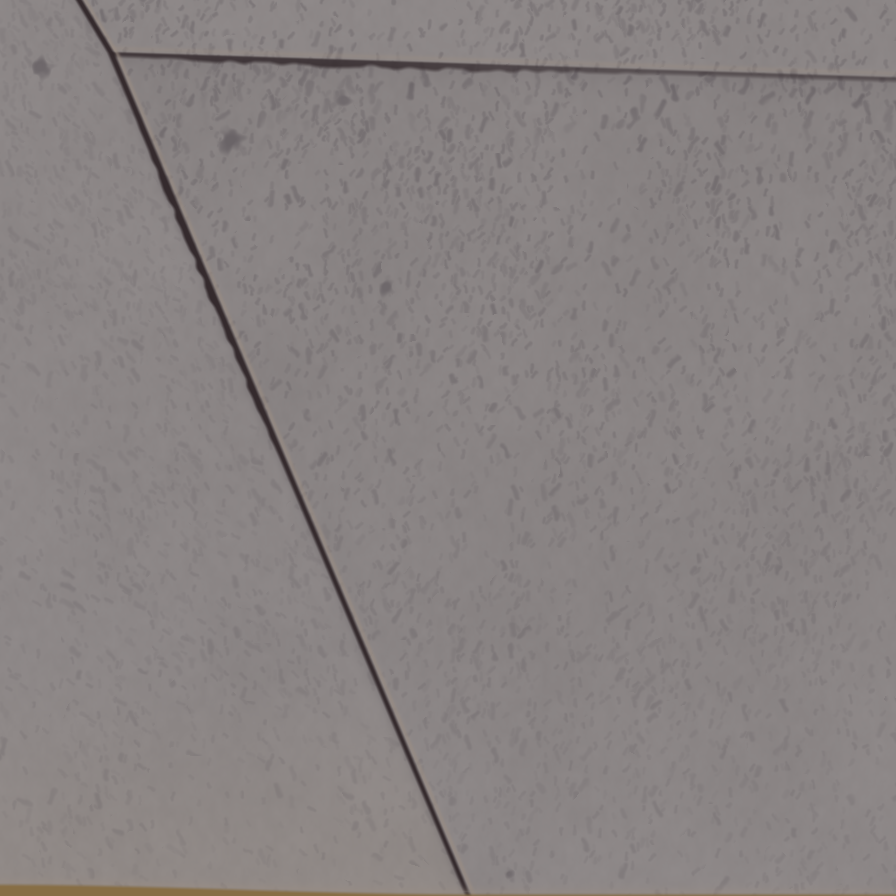
Write a WebGL 2 fragment shader that draws this texture.

```glsl
#version 300 es
precision highp float;
uniform vec2 u_resolution;
out vec4 outColor;

const vec3 STONE_LIGHT = vec3(0.560, 0.538, 0.538);
const vec3 STONE_SHADE = vec3(0.528, 0.506, 0.506);
const vec3 FLECK = vec3(0.350, 0.325, 0.345);
const vec3 GROOVE = vec3(0.190, 0.150, 0.160);
const vec3 WARM_RIM = vec3(0.610, 0.555, 0.510);
const vec3 GOLD = vec3(0.530, 0.430, 0.270);
const vec2 CORNER = vec2(0.124, 0.941);  // where the two joints meet
const float DIAGONAL_SLOPE = 0.4237;
const float DIAGONAL_BEND = 0.18;        // extra lean above the corner
const float LEDGE_SLOPE = 0.032;
const float GROOVE_HALF_WIDTH = 0.0031;

float hash(vec2 p) {
  return fract(sin(dot(p, vec2(127.1, 311.7))) * 43758.5453);
}

float noise(vec2 p) {
  vec2 i = floor(p), f = fract(p);
  f = f * f * (3.0 - 2.0 * f);
  return mix(mix(hash(i), hash(i + vec2(1, 0)), f.x),
             mix(hash(i + vec2(0, 1)), hash(i + vec2(1, 1)), f.x), f.y);
}

float fbm(vec2 p) {
  float sum = 0.0, gain = 0.5;
  for (int i = 0; i < 4; i++) {
    sum += gain * noise(p);
    p = p * 2.03 + 17.3;
    gain *= 0.5;
  }
  return sum;
}

// Small elongated marks, one candidate per grid cell
float flecks(vec2 uv, float cells, float density, float lean) {
  vec2 p = uv * cells, cell = floor(p);
  float soft = 0.10 + cells / u_resolution.y;
  float ink = 0.0;
  for (int y = -1; y <= 1; y++) {
    for (int x = -1; x <= 1; x++) {
      vec2 id = cell + vec2(x, y);
      float pick = hash(id + cells);
      vec2 d = p - id - vec2(hash(id + 3.7), hash(id + 9.2));
      float angle = lean + (hash(id + 5.1) - 0.5) * 1.5;
      float c = cos(angle), s = sin(angle);
      d = mat2(c, -s, s, c) * d;
      d.x += 0.22 * (noise(p * 2.5) - 0.5);
      float reach = mix(0.15, 0.46, hash(id + 1.9));
      d.y -= clamp(d.y, -reach, reach);
      float mark = 1.0 - smoothstep(0.04, 0.14 + soft, length(d));
      ink = max(ink, mark * step(pick, density) * mix(0.3, 1.0, hash(id + 7.3)));
    }
  }
  return ink;
}

float blot(vec2 uv, vec2 center, float radius) {
  float ragged = radius * (0.5 + noise(uv * 150.0));
  return 1.0 - smoothstep(ragged * 0.3, ragged * 1.2, length(uv - center));
}

void main() {
  vec2 uv = gl_FragCoord.xy / u_resolution;
  float px = 1.0 / u_resolution.y;

  // Signed distances to the joints
  float jointX = CORNER.x - (uv.y - CORNER.y) * DIAGONAL_SLOPE
               - max(uv.y - CORNER.y, 0.0) * DIAGONAL_BEND;
  float side = (uv.x - jointX) * inversesqrt(1.0 + DIAGONAL_SLOPE * DIAGONAL_SLOPE);
  float ledge = uv.y - CORNER.y + (uv.x - CORNER.x) * LEDGE_SLOPE;
  float right = smoothstep(-px, px, side);
  float below = right * (1.0 - smoothstep(-px, px, ledge));

  // Stone tone with broad and fine mottling
  float shade = 0.35 + 0.4 * below * smoothstep(0.05, 0.45, uv.y);
  shade += 0.9 * (fbm(uv * 7.0) - 0.47) + 0.7 * (fbm(uv * vec2(110.0, 75.0)) - 0.47);
  vec3 color = mix(STONE_LIGHT, STONE_SHADE, clamp(shade, -0.2, 1.4));
  color += vec3(0.012, 0.007, -0.004) * (1.0 - smoothstep(0.0, 0.3, uv.y)) * (1.0 - right);

  // Flecks, thicker towards the upper right panel
  float lean = mix(0.45, -0.15, right);
  float crowd = smoothstep(0.3, 0.75, fbm(uv * 9.0 + 4.0));
  float rise = smoothstep(0.0, 0.9, uv.y);
  float density = (0.22 + 0.45 * crowd) * mix(0.65, 1.0, rise);
  float strength = mix(0.22, 0.42, rise * right);
  float ink = strength * flecks(uv, 62.0, density * 0.6, lean);
  ink = max(ink, 0.75 * strength * flecks(uv + 0.37, 105.0, density, lean));
  float stain = below * smoothstep(-0.13, 0.0, ledge) * smoothstep(0.15, 0.4, uv.x);
  ink = max(ink, 0.6 * stain * flecks(uv + 0.71, 54.0, 0.25, -0.2));
  ink = max(ink, 0.60 * blot(uv, vec2(0.046, 0.926), 0.013));
  ink = max(ink, 0.65 * blot(uv, vec2(0.258, 0.842), 0.014));
  ink = max(ink, 0.50 * blot(uv, vec2(0.384, 0.889), 0.010));
  ink = max(ink, 0.55 * blot(uv, vec2(0.430, 0.680), 0.009));
  ink = max(ink, 0.50 * blot(uv, vec2(0.568, 0.025), 0.006));
  color = mix(color, FLECK, ink);

  // Ledge: pale lip above, ragged shadow below that fades to the right
  float lip = exp(-pow((ledge - 0.005) / 0.003, 2.0));
  color = mix(color, WARM_RIM, 0.35 * lip * right);
  float ragged = noise(vec2(uv.x * 70.0, 2.0));
  float depth = 0.003 + 0.005 * ragged * smoothstep(0.14, 0.3, uv.x)
              * (1.0 - smoothstep(0.5, 0.8, uv.x));
  float shadow = smoothstep(-depth - 0.004, -depth + 0.002, ledge)
               * (1.0 - smoothstep(-px, 0.0015 + px, ledge));
  float fade = mix(0.88, 0.55, smoothstep(0.35, 0.75, uv.x));
  color = mix(color, GROOVE, shadow * fade * right);
  color = mix(color, FLECK, 0.22 * below * exp(ledge / 0.012));

  // Diagonal groove: warm right rim, soft left shadow, dark core
  float rim = exp(-pow((side - 0.006) / 0.0025, 2.0));
  color = mix(color, WARM_RIM, 0.55 * rim);
  float worn = smoothstep(0.45, 0.6, uv.y) * (1.0 - smoothstep(0.75, 0.9, uv.y));
  float chip = 0.0035 * worn * noise(vec2(uv.y * 90.0, 6.0));
  float outside = max(side, -side - chip) - GROOVE_HALF_WIDTH * mix(0.8, 1.05, uv.y);
  color = mix(color, FLECK, 0.35 * exp(-max(outside, 0.0) / 0.003) * (1.0 - right));
  color = mix(color, GROOVE, 0.95 * (1.0 - smoothstep(-0.0012 - px, 0.0012 + px, outside)));

  // Golden strip along the foot
  float foot = uv.y - mix(0.013, 0.002, smoothstep(0.0, 0.53, uv.x));
  color = mix(color, WARM_RIM, 0.4 * exp(-abs(foot - 0.003) / 0.004));
  color = mix(color, GOLD, 1.0 - smoothstep(-0.002 - px, 0.001 + px, foot));

  outColor = vec4(color, 1.0);
}
```
